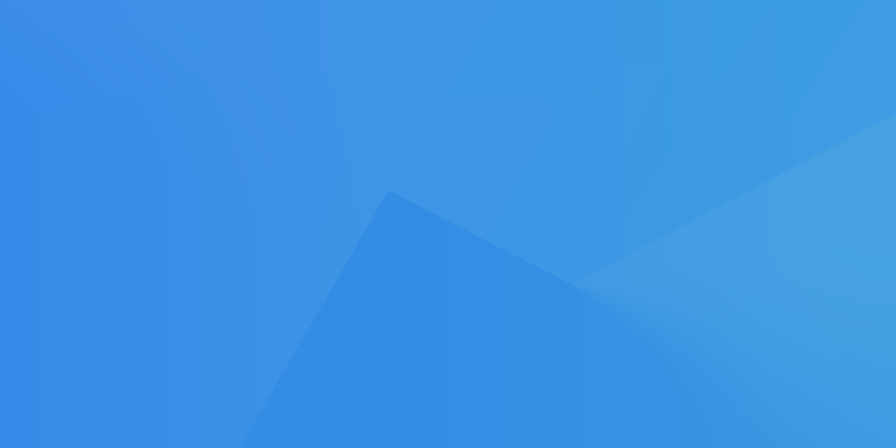
Reproduce this background procedurally as a WebGL 1 fragment shader.

```glsl
precision highp float;
// Blue folded-paper backdrop: a pale upper sheet over a darker lower sheet.
// Signed distances to three straight creases separate the sheets, and
// smooth ramps plus an angular glow at the corner shade them.

uniform vec2 u_resolution;

// Crease points in units of canvas height, for a canvas two units wide
const vec2 APEX = vec2(0.867, 0.5755);
const vec2 CORNER = vec2(1.276, 0.3646);
const vec2 FOOT = vec2(0.534, 0.0);
const vec2 RAY_END = vec2(2.0, 0.747);

const vec3 DEEP_BLUE = vec3(0.217, 0.543, 0.908);
const vec3 SOFT_BLUE = vec3(0.250, 0.582, 0.898);
const vec3 SKY_BLUE = vec3(0.248, 0.611, 0.888);
const vec3 SHADE_BLUE = vec3(0.200, 0.553, 0.899);
const vec3 SHADE_CYAN = vec3(0.222, 0.594, 0.886);

// Signed distance to the line from a to b, positive on its left
float lineSide(vec2 p, vec2 a, vec2 b) {
  vec2 d = normalize(b - a);
  return dot(p - a, vec2(-d.y, d.x));
}

float inside(float dist, float softness) {
  return smoothstep(-softness, softness, dist);
}

// Left part of the upper sheet, with a pale veil above the crease
vec3 leftSheet(vec2 p, float aboveFold) {
  vec3 color = mix(DEEP_BLUE, SOFT_BLUE, smoothstep(0.0, 1.0, p.x));
  float veil = smoothstep(-0.22, 0.2, aboveFold) * (1.0 - smoothstep(0.0, 1.0, p.x));
  return color + vec3(0.028, 0.018, 0.009) * veil;
}

// Right part of the upper sheet, cooler away from the apex
vec3 rightSheet(vec2 p, float pastSlope) {
  vec3 color = mix(SOFT_BLUE, SKY_BLUE, smoothstep(0.87, 2.0, p.x));
  float cool = max(smoothstep(0.64, 0.92, p.y), smoothstep(0.0, 0.5, pastSlope));
  cool *= 1.0 - smoothstep(0.2, 1.3, pastSlope);
  return color + vec3(-0.019, 0.004, 0.0) * cool;
}

// Lower sheet, with light fanning out below the ray
vec3 lowerSheet(vec2 p) {
  vec3 color = mix(SHADE_BLUE, SHADE_CYAN, smoothstep(0.85, 2.0, p.x));
  vec2 fromCorner = p - CORNER;
  float alongRay = dot(fromCorner, normalize(RAY_END - CORNER))
                 / max(length(fromCorner), 0.0001);
  return color + vec3(0.056, 0.038, -0.003) * smoothstep(0.25, 1.0, alongRay);
}

void main() {
  vec2 p = gl_FragCoord.xy / u_resolution * vec2(2.0, 1.0);
  float softness = max(0.002, 0.7 / u_resolution.y);

  // Crease distances
  float pastSlope = -lineSide(p, FOOT, APEX);
  float aboveFold = lineSide(p, APEX, CORNER);
  float aboveRay = lineSide(p, CORNER, RAY_END);

  // Join the sheets
  float right = inside(pastSlope, softness);
  float upper = inside(min(aboveFold, aboveRay), softness);
  vec3 rightColor = mix(lowerSheet(p), rightSheet(p, pastSlope), upper);
  vec3 color = mix(leftSheet(p, aboveFold), rightColor, right);

  gl_FragColor = vec4(color, 1.0);
}
```
